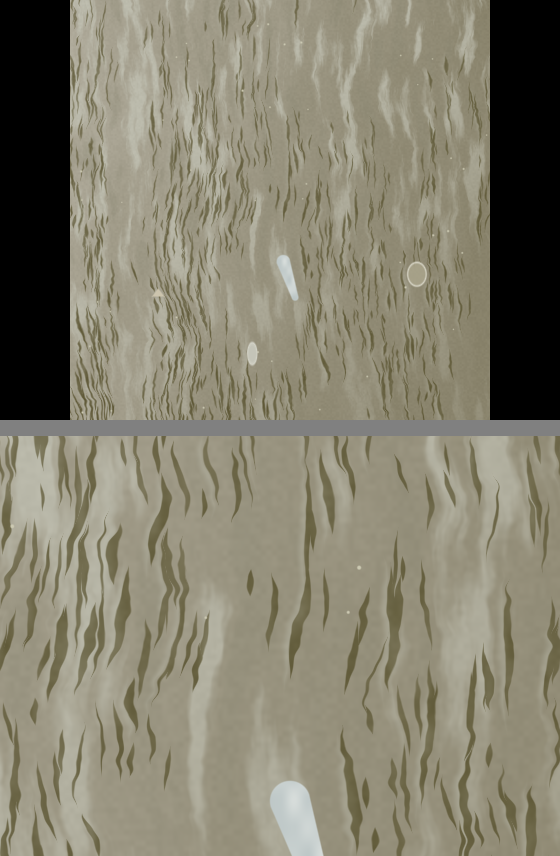
Top: the whole. Bottom: its middle third, enlarged.
Write a Shadertoy shader that draws this texture.

```glsl
// Murky rippled water with dark vertical streaks and floating litter, framed by black side bars.

float hash(vec2 p) {
    vec3 a = fract(p.xyx * 0.1031);
    a += dot(a, a.yzx + 33.33);
    return fract((a.x + a.y) * a.z);
}

float noise(vec2 p) {
    vec2 i = floor(p), f = fract(p);
    f = f * f * (3.0 - 2.0 * f);
    return mix(mix(hash(i), hash(i + vec2(1, 0)), f.x),
               mix(hash(i + vec2(0, 1)), hash(i + vec2(1, 1)), f.x), f.y);
}

float fbm(vec2 p) {
    float sum = 0.0, amp = 0.53;
    for (int i = 0; i < 4; i++) {
        sum += amp * noise(p);
        p = p * 2.03 + 17.7;
        amp *= 0.5;
    }
    return sum;
}

// Chance of a dark streak: clustered in columns, denser to the left and below
float streakDensity(vec2 p) {
    float cluster = smoothstep(0.3, 0.75, noise(p * vec2(15.0, 3.5) + 4.0));
    return cluster * mix(1.0, 0.42, p.x) * mix(1.05, 0.4, smoothstep(0.3, 0.95, p.y));
}

// Scattered slender lens shapes, one per jittered cell
float streaks(vec2 p, vec2 size, float seed, float soft) {
    vec2 cell = floor(p / size);
    float ink = 0.0;
    for (int j = -1; j <= 1; j++)
    for (int i = -1; i <= 1; i++) {
        vec2 id = cell + vec2(i, j);
        vec2 key = id + seed;
        vec2 center = (id + vec2(hash(key), hash(key + 51.3))) * size;
        vec2 d = p - center;
        float lean = mix(-0.06, 0.24, hash(key + 23.1)) - 0.12 * center.y;
        float t = d.y / (size.y * mix(0.2, 0.75, hash(key + 77.7)));
        float halfWidth = size.x * mix(0.08, 0.19, hash(key + 91.9)) * (1.0 - t * t);
        float lens = smoothstep(soft, -soft, abs(d.x + lean * d.y) - halfWidth);
        ink = max(ink, lens * step(hash(key + 37.2), streakDensity(center)));
    }
    return ink;
}

float ellipse(vec2 d, vec2 radii) {
    return (length(d / radii) - 1.0) * min(radii.x, radii.y);
}

vec3 water(vec2 p, float px) {
    // Broad light falling from the upper left
    float light = 0.88 - 0.95 * p.x + 0.3 * (p.y - 0.5);
    light += 0.5 * (fbm(p * vec2(9.0, 3.0)) - 0.5);
    vec3 col = mix(vec3(0.545, 0.522, 0.432), vec3(0.665, 0.645, 0.58), clamp(light, -0.1, 1.1));

    // Wavering coordinates for all ripples
    vec2 w = p;
    w.x += 0.035 * (noise(p * vec2(4.0, 5.0)) - 0.5) + 0.011 * (noise(p * vec2(14.0, 26.0)) - 0.5);
    w.x += 0.004 * (noise(p * vec2(60.0, 110.0)) - 0.5);

    // Pale sky reflections, strongest at the top and left
    float sky = smoothstep(0.1, 0.9, 0.75 * p.y + 0.45 * (1.0 - p.x));
    float ripple = fbm(vec2(w.x + 0.06 * w.y, w.y) * vec2(42.0, 8.0));
    float glint = smoothstep(0.5, 0.75, ripple) * mix(0.25, 1.0, sky);
    col = mix(col, vec3(0.75, 0.75, 0.695), 0.85 * glint);
    float trough = smoothstep(0.45, 0.25, ripple) * sky;
    col = mix(col, vec3(0.54, 0.53, 0.45), 0.3 * trough);

    // Dark streaks at two sizes, with a pale edge beside them
    float halo = streaks(w + vec2(0.004, 0.003), vec2(0.024, 0.075), 3.0, 4.0 * px);
    col = mix(col, vec3(0.72, 0.72, 0.66), 0.4 * halo);
    float dark = max(streaks(w, vec2(0.024, 0.075), 3.0, px),
                     streaks(w, vec2(0.016, 0.046), 140.0, px));
    float depth = 0.65 + 0.35 * noise(p * vec2(120.0, 40.0));
    col = mix(col, vec3(0.36, 0.335, 0.2), dark * depth * mix(1.0, 0.8, p.y));

    return col + 0.025 * (noise(p * 230.0) - 0.5);
}

vec3 addLitter(vec3 col, vec2 p, float px) {
    // Tiny pale specks
    vec2 grid = p * 26.0, id = floor(grid);
    vec2 spot = 0.2 + 0.6 * vec2(hash(id + 8.0), hash(id + 19.0));
    float speck = length(fract(grid) - spot) / 26.0 - mix(0.0008, 0.0025, hash(id + 5.0));
    col = mix(col, vec3(0.8, 0.79, 0.7), smoothstep(px, -px, speck) * step(0.93, hash(id + 2.0)));

    // Tapered white bottle
    vec2 axis = vec2(0.028, -0.085), d = p - vec2(0.508, 0.377);
    float t = clamp(dot(d, axis) / dot(axis, axis), 0.0, 1.0);
    float bottle = length(d - axis * t) - mix(0.016, 0.008, t);
    vec3 plastic = mix(vec3(0.86, 0.88, 0.87), vec3(0.73, 0.77, 0.77), noise(p * vec2(90.0, 45.0)));
    col = mix(col, plastic, smoothstep(px, -px, bottle));

    // Clear round lid with a bright rim
    float lid = ellipse(p - vec2(0.826, 0.347), vec2(0.022, 0.028));
    col = mix(col, vec3(0.7, 0.68, 0.58), 0.65 * smoothstep(px, -px, lid));
    col = mix(col, vec3(0.84, 0.83, 0.77), smoothstep(px, -px, abs(lid) - 0.0015));

    // Pale oval
    float oval = ellipse(p - vec2(0.434, 0.158), vec2(0.011, 0.025));
    col = mix(col, vec3(0.77, 0.77, 0.72), smoothstep(px, -px, oval));
    col = mix(col, vec3(0.86, 0.86, 0.82), smoothstep(px, -px, abs(oval) - 0.001));

    // Small triangular scrap
    vec2 s = p - vec2(0.21, 0.3);
    float scrap = max(abs(s.x) * 0.8 + s.y * 0.6 - 0.008, -s.y - 0.006);
    return mix(col, vec3(0.8, 0.77, 0.68), smoothstep(px, -px, scrap));
}

void mainImage(out vec4 fragColor, in vec2 fragCoord) {
    float px = 1.0 / iResolution.y;
    vec2 p = (fragCoord - 0.5 * iResolution.xy) * px + 0.5;
    vec3 col = addLitter(water(p, px), p, px);
    float frame = smoothstep(0.5 * px, -0.5 * px, abs(p.x - 0.5) - 0.5);
    fragColor = vec4(col * frame, 1.0);
}
```
